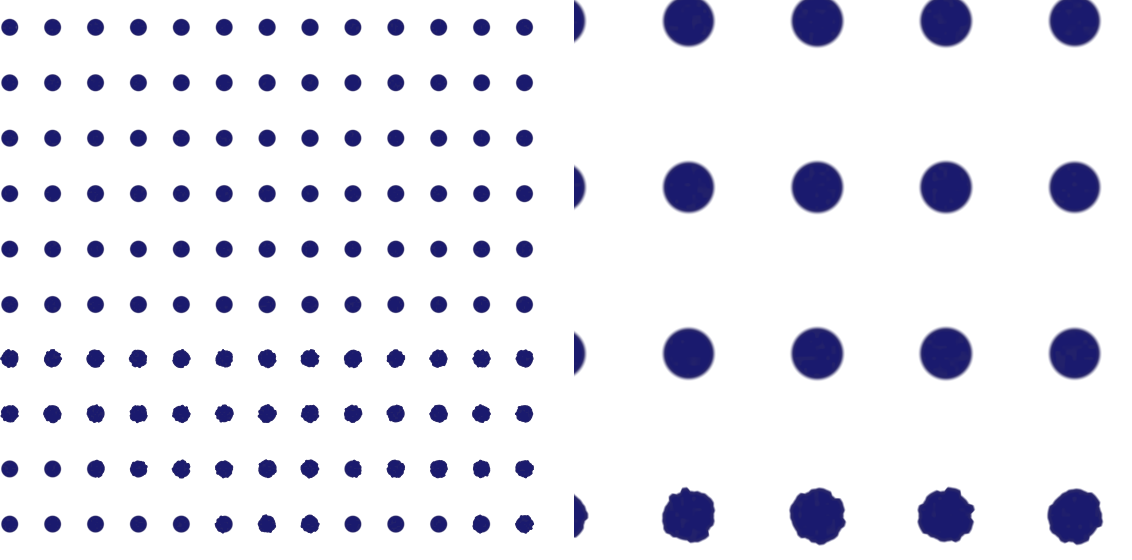
Left, the full canvas; right, a detail of the centre.
Write a Shadertoy shader that draws this pattern.

```glsl
// Navy dots on white in a grid of 13 columns and 10 rows.
// Each cell draws one disc by its distance; dots in the lower rows get
// toothed rims from periodic angular noise, the others a soft greyish rim.

const float TAU = 6.2831853;
const vec2 GRID = vec2(13.0, 10.0);
const vec2 PITCH = vec2(0.0766, 0.0990);      // in canvas heights
const vec2 FIRST = vec2(0.0174, 0.0488);      // centre of the top left dot
const float RADIUS = 0.0151;
const float TEETH = 22.0;
const vec3 PAPER = vec3(1.0);
const vec3 NAVY = vec3(0.10, 0.10, 0.43);
const vec3 DULL_NAVY = vec3(0.17, 0.16, 0.41);
const vec3 RIM_GREY = vec3(0.40, 0.40, 0.56);

float hash(vec2 p) {
    vec3 q = fract(vec3(p.xyx) * 0.1031);
    q += dot(q, q.yzx + 33.33);
    return fract((q.x + q.y) * q.z);
}

float valueNoise(vec2 p) {
    vec2 i = floor(p), f = fract(p);
    f = f * f * (3.0 - 2.0 * f);
    return mix(mix(hash(i), hash(i + vec2(1, 0)), f.x),
               mix(hash(i + vec2(0, 1)), hash(i + vec2(1, 1)), f.x), f.y);
}

// Noise around a circle that closes on itself
float angularNoise(vec2 d, float count, float seed) {
    float t = (atan(d.y, d.x + 1e-6) / TAU + 0.5) * count;
    float i = floor(t);
    float a = hash(vec2(mod(i, count), seed));
    float b = hash(vec2(mod(i + 1.0, count), seed));
    return mix(a, b, smoothstep(0.2, 0.8, t - i));
}

// How toothed the rim is: two full rows, then part rows with half-worn ends
float rimWear(vec2 cell, vec2 d) {
    float right = smoothstep(-0.003, 0.003, d.x);
    float phase = mod(cell.x, 6.0);
    if (cell.y < 6.0) return 0.0;
    if (cell.y < 8.0) return 1.0;
    if (cell.y < 9.0) return cell.x < 2.0 ? 0.0 : (phase == 2.0 ? right : 1.0);
    if (cell.x < 5.0 || mod(cell.x - 5.0, 6.0) > 2.0) return 0.0;
    return phase == 5.0 ? 1.0 - right : 1.0;
}

// The lower four rows sit slightly higher than an even pitch
float rowShift(float row) {
    return row < 6.0 ? 0.0 : -0.0024 - 0.0005 * (row - 6.0);
}

// Signed distance to a dot with optional teeth
float dotDistance(vec2 d, vec2 cell, float wear) {
    float seed = cell.x + GRID.x * cell.y;
    float middle = step(abs(cell.x - 6.5), 0.6);
    float radius = RADIUS + 0.0003 * middle + 0.0002 * (hash(cell + 7.0) - 0.5);
    float teeth = 0.0026 * angularNoise(d, TEETH, seed) - 0.0005;
    return length(d) - radius - wear * teeth;
}

void mainImage(out vec4 fragColor, in vec2 fragCoord) {
    vec2 p = fragCoord / iResolution.y;
    p.y = 1.0 - p.y;
    float pixel = 1.0 / iResolution.y;

    // Nearest cell and offset from its dot
    vec2 cell = clamp(floor((p - FIRST) / PITCH + 0.5), vec2(0.0), GRID - 1.0);
    vec2 d = p - FIRST - cell * PITCH;
    d.y -= rowShift(cell.y);

    float wear = rimWear(cell, d);
    float dist = dotDistance(d, cell, wear);
    float soft = max(mix(0.0015, 0.0009, wear), 0.6 * pixel);

    // Faint mottling of the ink, duller towards the rim
    float mottle = smoothstep(0.6, 0.95, valueNoise(p * 300.0));
    float rim = smoothstep(-0.0030, -0.0008, dist);
    vec3 ink = mix(NAVY, DULL_NAVY, max(0.5 * mottle, 0.8 * rim));
    float greyRim = smoothstep(-0.0012, 0.0008, dist) * (1.0 - wear);
    ink = mix(ink, RIM_GREY, 0.5 * greyRim);

    // Small pale scuff at the right of the first dot
    float scuff = 1.0 - smoothstep(0.0005, 0.0018, length((d - vec2(0.0115, 0.0)) * vec2(1.0, 0.4)));
    ink = mix(ink, RIM_GREY, 0.5 * scuff * step(cell.x + cell.y, 0.5));

    float cover = 1.0 - smoothstep(-soft, soft, dist);
    fragColor = vec4(mix(PAPER, ink, cover), 1.0);
}
```
